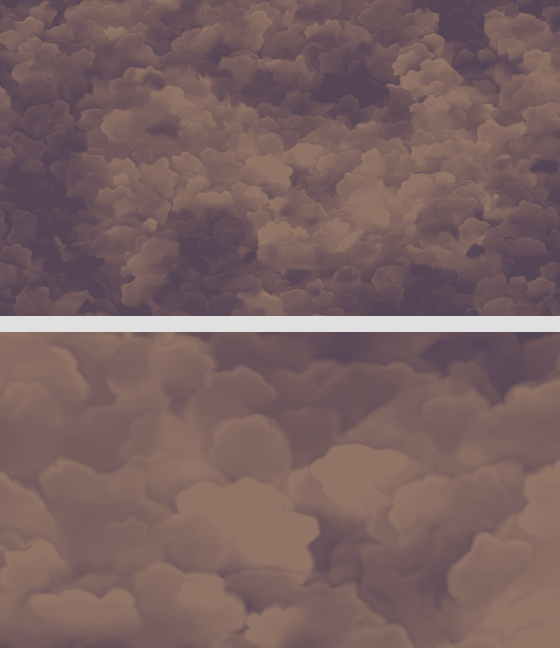
Top, the full canvas; bottom, a detail of the centre.
Give the GLSL for this texture, as a Shadertoy shader.

```glsl
// Dusky painted sky of ragged, scalloped cumulus clumps with softly lit rims.

const vec3 SHADOW_PLUM = vec3(0.352, 0.283, 0.338);
const vec3 MID_MAUVE = vec3(0.442, 0.346, 0.357);
const vec3 LIT_SAND = vec3(0.545, 0.434, 0.392);
const int LAYERS = 6;

float hash(vec2 p) {
    return fract(sin(dot(p, vec2(127.1, 311.7))) * 43758.5453);
}

vec2 hash2(vec2 p) {
    return vec2(hash(p), hash(p + 19.7));
}

mat2 rotation(float angle) {
    float c = cos(angle);
    float s = sin(angle);
    return mat2(c, s, -s, c);
}

float valueNoise(vec2 p) {
    vec2 cell = floor(p);
    vec2 f = fract(p);
    f = f * f * (3.0 - 2.0 * f);
    float low = mix(hash(cell), hash(cell + vec2(1, 0)), f.x);
    float high = mix(hash(cell + vec2(0, 1)), hash(cell + vec2(1, 1)), f.x);
    return mix(low, high, f.y);
}

float fbm(vec2 p) {
    float sum = 0.0;
    float amplitude = 0.5;
    for (int i = 0; i < 4; i++) {
        sum += amplitude * valueNoise(p);
        p = mat2(1.6, 1.2, -1.2, 1.6) * p + 5.3;
        amplitude *= 0.5;
    }
    return sum / 0.9375;
}

// Broad light and dark masses, dimming gently toward the canvas border
float massTone(vec2 p, vec2 center) {
    vec2 fromCenter = (p - center) / center;
    float vignette = dot(fromCenter, fromCenter * vec2(0.20, 0.17));
    return 0.51 - vignette + 2.4 * (fbm(p * vec2(5.0, 7.5) + 3.1) - 0.5);
}

// Distance from a clump center, scaled so that 1 is its lobed outline
float lobedDistance(vec2 q, float lobes, float phase) {
    float angle = atan(q.y, q.x);
    float bump = abs(cos(0.5 * lobes * angle + phase));
    return length(q) / (0.82 + 0.20 * bump);
}

// Paints one clump over the tone: crisp lit crown, fading underside
float paintClump(float tone, vec2 q, vec2 traits, float clumpTone, float soft, float opacity) {
    q = rotation(2.0 * (traits.x - 0.5)) * q;
    float d = lobedDistance(q, 4.0 + floor(4.0 * traits.y), 6.28 * traits.x);
    float crown = smoothstep(-0.3, 0.6, q.y);
    float halo = smoothstep(1.25, 1.0, d) * crown;
    tone -= 0.15 * halo * opacity;
    float rim = smoothstep(0.68, 0.92, d) * crown;
    float shade = clumpTone + 0.20 * q.y + 0.17 * rim;
    float cover = 1.0 - smoothstep(1.0 - soft, 1.0 + soft, d);
    cover *= smoothstep(-0.9, 0.1, q.y);
    return mix(tone, shade, cover * opacity);
}

// Paints one grid of jittered clumps, from the top row downward
float paintLayer(float tone, vec2 p, float size, float seed, float sparsity, vec2 center) {
    vec2 cellSize = size * vec2(1.25, 1.0);
    vec2 grid = p / cellSize + seed;
    vec2 home = floor(grid);
    for (int y = 1; y >= -1; y--) {
        for (int x = -1; x <= 1; x++) {
            vec2 id = home + vec2(x, y);
            vec2 clump = id + 0.2 + 0.6 * hash2(id + seed);
            vec2 traits = hash2(id + seed + 41.3);
            float radius = mix(0.40, 0.85, hash(id + seed + 57.1));
            float clumpTone = massTone((clump - seed) * cellSize, center);
            clumpTone += 0.60 * (traits.y - 0.5);
            float present = smoothstep(sparsity, sparsity + 0.15, hash(id + seed + 73.9));
            float soft = min(0.0045 / (size * radius), 0.3);
            tone = paintClump(tone, (grid - clump) / radius, traits, clumpTone, soft, 0.85 * present);
        }
    }
    return tone;
}

// Plum shadows through mauve to sandy highlights
vec3 duskRamp(float tone) {
    vec3 lower = mix(SHADOW_PLUM, MID_MAUVE, tone * 2.0);
    vec3 upper = mix(MID_MAUVE, LIT_SAND, tone * 2.0 - 1.0);
    return tone < 0.5 ? lower : upper;
}

void mainImage(out vec4 fragColor, in vec2 fragCoord) {
    vec2 p = fragCoord / iResolution.y;
    vec2 center = 0.5 * iResolution.xy / iResolution.y;

    // Ragged brush wobble on the clump outlines
    vec2 wobble = vec2(fbm(p * 13.0), fbm(p * 13.0 + 31.0)) - 0.5;
    vec2 warped = p + 0.05 * wobble;

    // Large clumps first, finer and sparser ones on top
    float tone = massTone(warped, center);
    float size = 0.19;
    for (int i = 0; i < LAYERS; i++) {
        float layer = float(i);
        vec2 tilted = rotation(0.25 * sin(2.4 * layer)) * (warped - center) + center;
        float sparsity = 0.15 + 0.09 * layer;
        tone = paintLayer(tone, tilted, size, 11.37 * (layer + 1.0), sparsity, center);
        size *= 0.76;
    }

    // Faint brushed mottling
    tone += 0.36 * (fbm(p * vec2(20.0, 30.0) + 8.0) - 0.5);
    tone = clamp(tone, -0.08, 1.12);
    fragColor = vec4(duskRamp(tone), 1.0);
}
```
